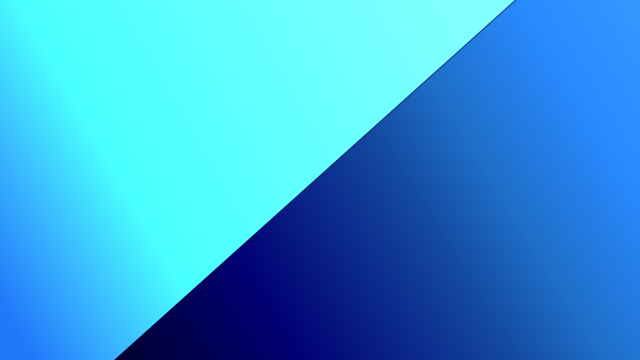
This background is drawn by a WebGL 1 fragment shader. Its source:

```glsl
precision highp float;

uniform vec2 u_resolution;

const vec3 AZURE = vec3(0.13, 0.47, 0.98);
const vec3 SKY = vec3(0.22, 0.70, 1.0);
const vec3 CYAN = vec3(0.29, 1.0, 1.0);
const vec3 PALE_CYAN = vec3(0.51, 1.0, 1.0);

const vec3 MIDNIGHT = vec3(0.0, 0.0, 0.20);
const vec3 NAVY = vec3(0.0, 0.0, 0.45);
const vec3 COBALT = vec3(0.075, 0.28, 0.62);
const vec3 STEEL_BLUE = vec3(0.12, 0.43, 0.78);
const vec3 BRIGHT_BLUE = vec3(0.16, 0.54, 1.0);
const vec3 LIGHT_BLUE = vec3(0.20, 0.60, 1.0);
const vec3 SEAM = vec3(0.0, 0.10, 0.38);

// Position of t between two gradient stops, limited to 0..1
float ramp(float start, float end, float t) {
    return clamp((t - start) / (end - start), 0.0, 1.0);
}

// Signed distance to a line through a point; positive along the normal
float lineDistance(vec2 p, vec2 point, vec2 normal) {
    return dot(p - point, normalize(normal));
}

vec3 cyanPanel(vec2 p) {
    float t = dot(p, vec2(0.87, 0.50));
    vec3 color = mix(AZURE, SKY, ramp(0.08, 0.29, t));
    color = mix(color, CYAN, ramp(0.29, 0.54, t));
    return mix(color, PALE_CYAN, ramp(0.56, 1.60, t));
}

vec3 bluePanel(vec2 p) {
    float t = dot(p, vec2(0.85, 0.53));
    vec3 color = mix(MIDNIGHT, NAVY, ramp(0.30, 0.71, t));
    color = mix(color, COBALT, ramp(0.71, 1.20, t));
    color = mix(color, STEEL_BLUE, ramp(1.20, 1.43, t));
    color = mix(color, BRIGHT_BLUE, ramp(1.43, 1.76, t));
    return mix(color, LIGHT_BLUE, ramp(1.76, 2.04, t));
}

void main() {
    vec2 p = gl_FragCoord.xy / u_resolution.y;
    float pixel = 1.0 / u_resolution.y;

    // Diagonal fold between the two panels
    float d = lineDistance(p, vec2(0.317, 0.0), vec2(1.0, -1.1134));

    // Thin shadow on the darker side of the fold
    vec3 blue = bluePanel(p);
    float shadow = 1.0 - smoothstep(0.0, 0.005, d);
    blue = mix(blue, min(blue, SEAM), 0.8 * shadow);

    float side = smoothstep(-0.7 * pixel, 0.7 * pixel, d);
    gl_FragColor = vec4(mix(cyanPanel(p), blue, side), 1.0);
}
```
